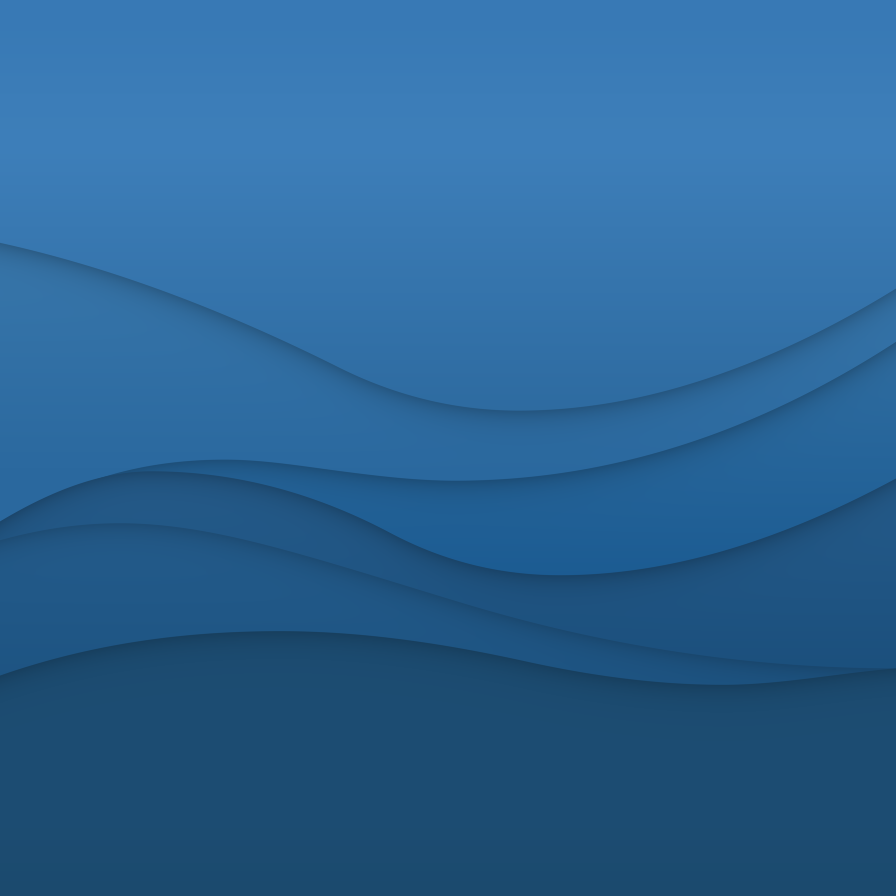
Give the GLSL for this background, as a WebGL 1 fragment shader.

```glsl
precision highp float;

uniform vec2 u_resolution;

// Cubic segment between two knots, each (x, height, slope)
float segment(float x, vec3 a, vec3 b) {
  float span = b.x - a.x;
  float t = clamp((x - a.x) / span, 0.0, 1.0);
  float s = 1.0 - t;
  return a.y * s * s * (1.0 + 2.0 * t) + b.y * t * t * (3.0 - 2.0 * t)
       + span * s * t * (a.z * s - b.z * t);
}

// Smooth crest line through five knots
float crest(float x, vec3 a, vec3 b, vec3 c, vec3 d, vec3 e) {
  if (x < b.x) return segment(x, a, b);
  if (x < c.x) return segment(x, b, c);
  if (x < d.x) return segment(x, c, d);
  return segment(x, d, e);
}

// Lays a sheet below the crest, with a soft shade along its upper edge
vec3 addSheet(vec3 under, vec3 fill, float y, float height, float shade) {
  float depth = height - y;
  float pixel = 1.0 / u_resolution.y;
  float shadow = shade * exp(-max(depth, 0.0) / 0.014);
  float cover = smoothstep(-0.7 * pixel, 0.7 * pixel, depth);
  return mix(under, fill * (1.0 - shadow), cover);
}

// Vertical gradient between two heights
vec3 ramp(float y, float low, float high, vec3 bottom, vec3 top) {
  return mix(bottom, top, clamp((y - low) / (high - low), 0.0, 1.0));
}

void main() {
  vec2 uv = gl_FragCoord.xy / u_resolution;
  float x = uv.x;
  float y = uv.y;

  // Sky, brightest a little below the top
  vec3 color = ramp(y, 0.54, 0.83, vec3(0.178, 0.418, 0.627), vec3(0.239, 0.494, 0.724));
  color = mix(color, vec3(0.218, 0.474, 0.708), smoothstep(0.84, 1.0, y));

  // Pale upper sheet
  float height = crest(x, vec3(0.0, 0.729, -0.22), vec3(0.378, 0.590, -0.50),
    vec3(0.579, 0.5417, 0.0), vec3(0.789, 0.5775, 0.333), vec3(1.0, 0.678, 0.62));
  vec3 fill = ramp(y, 0.46, 0.70, vec3(0.163, 0.406, 0.618), vec3(0.214, 0.459, 0.665));
  color = addSheet(color, fill, y, height, 0.22);

  // Bright middle sheet
  height = crest(x, vec3(0.0, 0.4115, 0.68), vec3(0.251, 0.487, 0.0),
    vec3(0.379, 0.4743, -0.13), vec3(0.508, 0.4635, 0.0), vec3(1.0, 0.6185, 0.65));
  fill = ramp(y, 0.36, 0.61, vec3(0.108, 0.358, 0.572), vec3(0.184, 0.427, 0.630));
  color = addSheet(color, fill, y, height, 0.22);

  // Deep sheet
  height = crest(x, vec3(0.0, 0.418, 0.60), vec3(0.169, 0.474, 0.0),
    vec3(0.436, 0.405, -0.53), vec3(0.625, 0.358, 0.0), vec3(1.0, 0.466, 0.54));
  fill = ramp(y, 0.26, 0.46, vec3(0.107, 0.312, 0.490), vec3(0.143, 0.355, 0.540));
  color = addSheet(color, fill, y, height, 0.22);

  // Faint fold
  height = crest(x, vec3(0.0, 0.397, 0.28), vec3(0.134, 0.416, 0.0),
    vec3(0.333, 0.382, -0.28), vec3(0.521, 0.3255, -0.30), vec3(1.0, 0.254, 0.0));
  fill = ramp(y, 0.24, 0.41, vec3(0.114, 0.328, 0.510), vec3(0.140, 0.358, 0.545));
  color = addSheet(color, fill, y, height, 0.17);

  // Dark foreground
  height = crest(x, vec3(0.0, 0.246, 0.35), vec3(0.3125, 0.2956, 0.0),
    vec3(0.586, 0.262, -0.22), vec3(0.807, 0.2357, 0.0), vec3(1.0, 0.254, 0.08));
  fill = ramp(y, 0.0, 0.08, vec3(0.106, 0.289, 0.430), vec3(0.110, 0.298, 0.446));
  color = addSheet(color, fill, y, height, 0.18);

  gl_FragColor = vec4(color, 1.0);
}
```
